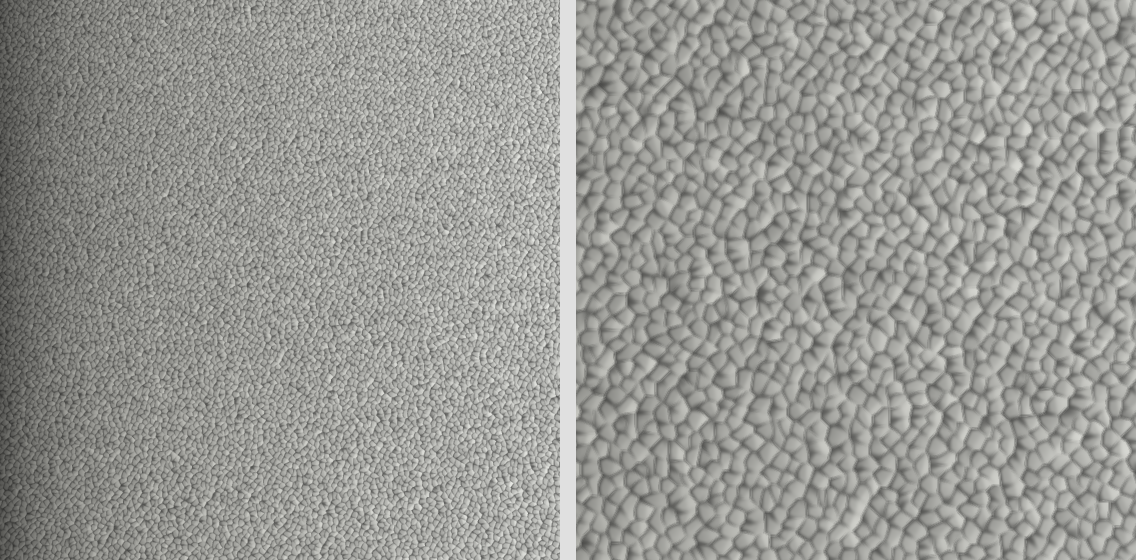
Left, the full canvas; right, a detail of the centre.
A WebGL 1 fragment shader for this texture:

```glsl
precision highp float;
// Pale grey boucle wool: small packed loops, seen at a slight tilt and lit from the right.
// Each loop is a cell of a turned, jittered Voronoi pattern with stretched distances, softly
// shaded as a pebble with a shadow below it, then averaged over nine samples per pixel.
uniform vec2 u_resolution;

float hash(vec2 p) {
  return fract(sin(dot(p, vec2(127.1, 311.7))) * 43758.5453);
}

float noise(vec2 p) {
  vec2 i = floor(p), f = fract(p);
  f = f * f * (3.0 - 2.0 * f);
  return mix(mix(hash(i), hash(i + vec2(1.0, 0.0)), f.x),
             mix(hash(i + vec2(0.0, 1.0)), hash(i + vec2(1.0, 1.0)), f.x), f.y);
}

mat2 rotation(float angle) {
  float c = cos(angle), s = sin(angle);
  return mat2(c, s, -s, c);
}

// Relative brightness of the wool loops, about 1 on average
float loops(vec2 p) {
  vec2 base = floor(p), nearestId = base, nearestOffset = vec2(0.0);
  float first = 9.0, second = 9.0;
  for (int j = -1; j <= 1; j++) {
    for (int i = -1; i <= 1; i++) {
      vec2 id = base + vec2(float(i), float(j));
      vec2 jitter = vec2(hash(id), hash(id + 41.3)) - 0.5;
      vec2 offset = p - id - 0.5 - 0.75 * jitter;
      float d = length(rotation(3.1416 * hash(id + 17.9)) * offset * vec2(0.82, 1.18));
      if (d < first) {
        second = first;
        first = d;
        nearestId = id;
        nearestOffset = offset;
      } else {
        second = min(second, d);
      }
    }
  }
  // Crevices are deep below a loop and shallow on its lit side
  vec2 toLight = rotation(-0.6 + 1.2 * (hash(nearestId + 29.0) - 0.5)) * vec2(0.5, 0.86);
  float height = dot(nearestOffset, toLight);
  float crevice = 1.0 - smoothstep(0.0, 0.5, second - first);
  float depth = mix(0.40, 0.06, smoothstep(-0.4, 0.3, height));
  float tone = 0.11 * (hash(nearestId + 73.1) - 0.5);

  // Some loops catch a glint on the lit side
  float glint = 0.14 * hash(nearestId + 5.7) * smoothstep(0.05, 0.35, height);
  return 1.06 - depth * crevice + tone + 0.18 * height + glint;
}

// Loops grow slightly smaller towards the top; the lattice is turned off the axes
vec2 clothPoint(vec2 uv) {
  vec2 p = vec2((uv.x - 0.5) * mix(101.0, 122.0, uv.y), uv.y * (101.0 + 10.5 * uv.y));
  return rotation(0.6) * p;
}

void main() {
  vec2 uv = gl_FragCoord.xy / u_resolution;

  // Smooth the loops with a 3 by 3 grid of samples, as wide as a fine fibre
  float wool = 0.0;
  for (int j = -1; j <= 1; j++) {
    for (int i = -1; i <= 1; i++) {
      vec2 shift = vec2(float(i), float(j)) * 0.0008;
      wool += loops(clothPoint(uv + shift)) / 9.0;
    }
  }

  // Faint unevenness of the pile
  float mottle = 0.025 * (noise(uv * 9.0) - 0.5);

  // Light grows to the right and fades steeply into shadow at the left edge
  float light = 0.56 + 0.13 * uv.x - 0.23 * exp(-uv.x * mix(9.5, 7.0, uv.y));
  vec3 tint = mix(vec3(1.0, 1.0, 0.965), vec3(1.0, 1.005, 0.985), uv.x);
  gl_FragColor = vec4(tint * light * (wool + mottle), 1.0);
}
```
